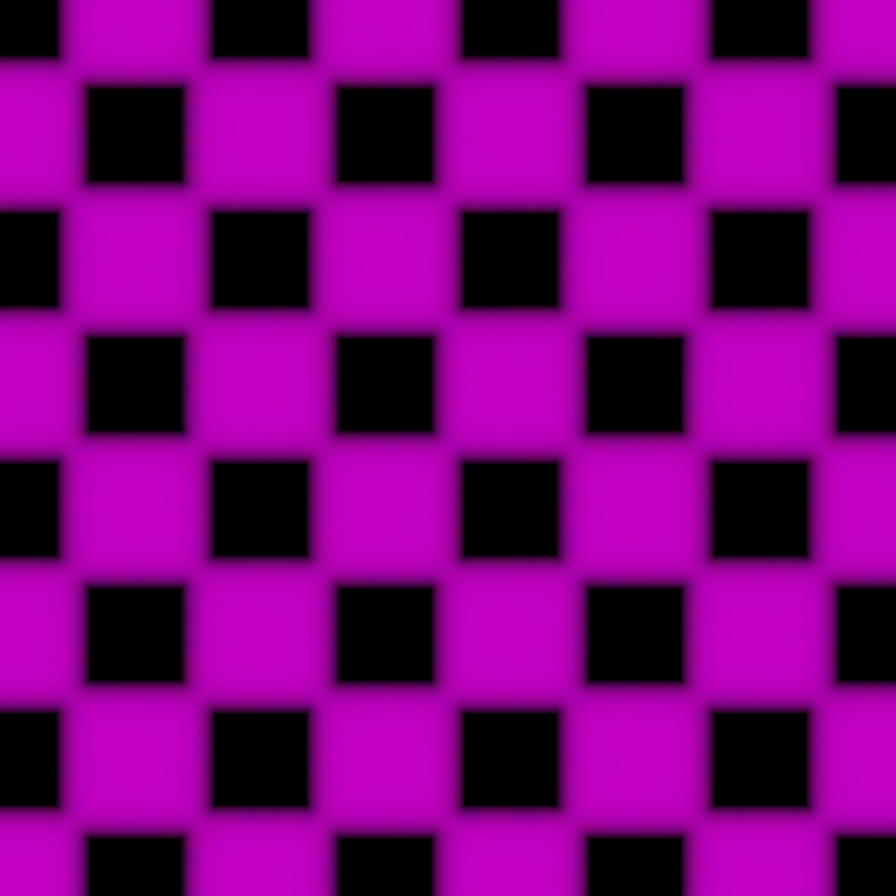
This pattern is drawn by a Shadertoy shader. Its source:

```glsl
// A magenta and black checkerboard whose black squares have soft glowing rims.
// Each fragment multiplies the fades of the black squares around it, using
// box distances, then receives a very faint hash-based colour mottling.

const float CELLS = 7.171;                    // cells across the canvas
const vec2 ANCHOR = vec2(0.1513, 0.8495);     // centre of one black square
const float HALF_SIDE = 0.36;                 // solid black half side, in cells
const vec3 MAGENTA = vec3(0.765, 0.0, 0.765);
const vec3 BLACK = vec3(0.003, 0.0, 0.003);

float hash(vec2 p) {
    vec3 q = fract(vec3(p.xyx) * 0.1031);
    q += dot(q, q.yzx + 33.33);
    return fract((q.x + q.y) * q.z);
}

float valueNoise(vec2 p) {
    vec2 cell = floor(p);
    vec2 f = smoothstep(0.0, 1.0, fract(p));
    float low = mix(hash(cell), hash(cell + vec2(1.0, 0.0)), f.x);
    float high = mix(hash(cell + vec2(0.0, 1.0)), hash(cell + vec2(1.0)), f.x);
    return mix(low, high, f.y);
}

// Distance outside a square, zero within it
float squareDistance(vec2 p, float halfSide) {
    return length(max(abs(p) - halfSide, 0.0));
}

// Steep rise beside the square, easing out to full colour
float rimFade(float d) {
    return 1.0 - exp(-d * (12.0 + 9.0 * d));
}

// Combined fade of the black squares in the 3 by 3 neighbourhood
float checkerLight(vec2 p, float halfSide) {
    vec2 nearest = floor(p + 0.5);
    float light = 1.0;
    for (int j = -1; j <= 1; j++) {
        for (int i = -1; i <= 1; i++) {
            vec2 centre = nearest + vec2(i, j);
            bool isBlack = mod(centre.x + centre.y, 2.0) < 0.5;
            if (isBlack) light *= rimFade(squareDistance(p - centre, halfSide));
        }
    }
    return light;
}

void mainImage(out vec4 fragColor, in vec2 fragCoord) {
    vec2 uv = fragCoord / iResolution.xy;
    float light = checkerLight((uv - ANCHOR) * CELLS, HALF_SIDE);
    vec3 color = mix(BLACK, MAGENTA, light);

    // Faint red and blue mottling, strongest in the fading rims
    float tint = valueNoise(uv * 64.0 + 17.0) - 0.5;
    float rim = 4.0 * light * (1.0 - light);
    color += tint * vec3(0.025, 0.0, -0.025) * (0.2 * light + rim);
    color.g += 0.015 * rim;

    fragColor = vec4(clamp(color, 0.0, 1.0), 1.0);
}
```
